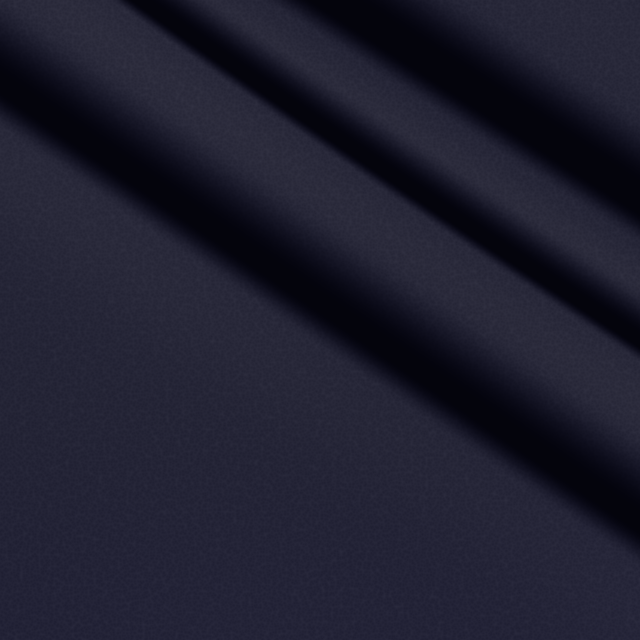
A WebGL 2 fragment shader for this texture:

```glsl
#version 300 es
precision highp float;
// Dark navy cloth with three diagonal folds above a flat, softly lit lower part.
// Each fold is a sloped line with a soft shadow profile; broad sheens light the
// ridges, and two layers of cellular noise give the fine matte grain.

uniform vec2 u_resolution;
out vec4 fragColor;

const vec3 SHADOW = vec3(0.014, 0.014, 0.047);
const vec3 CLOTH  = vec3(0.143, 0.144, 0.212);
const vec3 SHEEN  = vec3(0.038, 0.036, 0.032);

vec2 hash2(vec2 cell) {
  vec3 q = fract(cell.xyx * vec3(0.1031, 0.1030, 0.0973));
  q += dot(q, q.yzx + 33.33);
  return fract((q.xx + q.yz) * q.zy);
}

// Distance to the nearest scattered point, one point per cell.
float cellular(vec2 p) {
  vec2 cell = floor(p);
  vec2 local = fract(p);
  float nearest = 4.0;
  for (int y = -1; y <= 1; y++) {
    for (int x = -1; x <= 1; x++) {
      vec2 offset = vec2(x, y);
      vec2 delta = offset + hash2(cell + offset) - local;
      nearest = min(nearest, dot(delta, delta));
    }
  }
  return sqrt(nearest);
}

// Signed drop below a sloped fold edge; bow bends the line slightly.
float belowEdge(vec2 p, float start, float slope, float bow) {
  return p.y - start - slope * p.x - bow * sin(3.14159 * p.x);
}

// Shadow that fades in above the edge, stays dark, then ends at the edge.
float foldShadow(float d, float fade, float core, float soft) {
  return smoothstep(-fade, -core, d) * (1.0 - smoothstep(-soft, soft, d));
}

float glow(float d, float center, float width) {
  float t = (d - center) / width;
  return exp(-t * t);
}

void main() {
  vec2 uv = gl_FragCoord.xy / u_resolution;
  vec2 p = vec2(uv.x, 1.0 - uv.y); // y runs down from the top edge

  // Fold edges, from the lowest to the highest
  float lower  = belowEdge(p, 0.172, 0.687, 0.0);
  float middle = belowEdge(p, -0.136, 0.690, 0.010);
  float upper  = belowEdge(p, -0.290, 0.648, 0.0);

  // Shadows
  float lit = 1.0 - foldShadow(lower, 0.185, 0.055, 0.030);
  lit *= 1.0 - foldShadow(middle, 0.105, 0.030, 0.013);
  lit *= 1.0 - foldShadow(upper, 0.185, 0.070, 0.026);

  // Sheen on the ridges and along the flat part beside the lower fold
  float sheen = 0.75 * glow(middle, 0.075, 0.075);
  sheen += 0.75 * glow(upper, 0.085, 0.045);
  sheen += 0.50 * glow(lower, 0.080, 0.110) * (1.0 - 0.5 * p.x);
  sheen += 0.35 * glow(upper, -0.270, 0.100);

  // Slow unevenness of the cloth
  float drift = sin(5.0 * p.x + 2.0 * p.y) * sin(4.0 * p.y - 3.0 * p.x + 1.0);
  vec3 cloth = CLOTH + SHEEN * sheen + 0.004 * drift;
  cloth += vec3(-0.004, -0.005, 0.004) * smoothstep(0.6, 1.0, p.y);

  // Fine grain
  float grain = cellular(p * 210.0) + 0.6 * cellular(p * 115.0 + 17.0) - 0.75;
  cloth += 0.028 * grain;

  // Blue falls off last, so the shadow borders look bluer
  vec3 light = pow(vec3(lit), vec3(1.12, 1.12, 0.92));
  fragColor = vec4(mix(SHADOW, cloth, light), 1.0);
}
```
